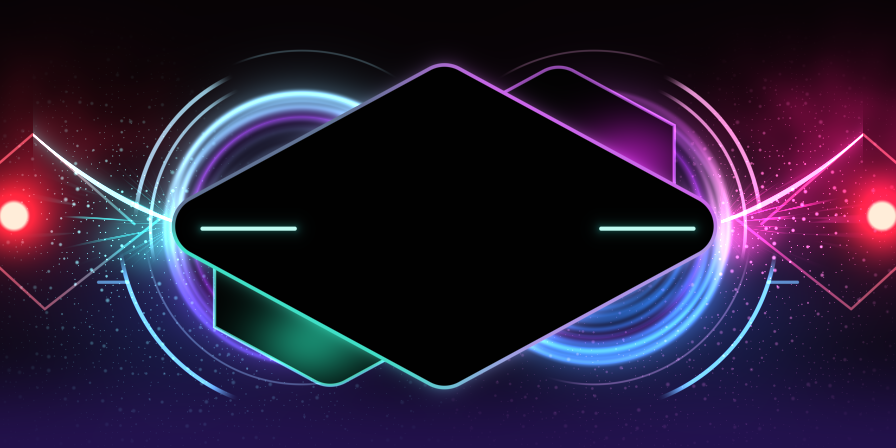
Write a WebGL 2 fragment shader that draws this background.

```glsl
#version 300 es
precision highp float;
// Neon title panel: a black rounded rhombus over two cards, glowing rings,
// angular wings and red lamps. The sides share mirrored geometry, not colour;
// shapes are distance fields, streaks and haze are gradient noise.
uniform vec2 u_resolution;
out vec4 fragColor;

float hash(vec2 p) {
  p = fract(p * vec2(0.1031, 0.1137));
  p += dot(p, p.yx + 33.33);
  return fract((p.x + p.y) * p.x * 17.0);
}

float corner(vec2 cell, vec2 f) {
  float a = 6.2832 * hash(cell + 57.0);
  return dot(vec2(cos(a), sin(a)), f);
}

float noise(vec2 p) {
  vec2 i = floor(p), f = p - i, u = f * f * (3.0 - 2.0 * f), e = vec2(1, 0);
  return mix(mix(corner(i, f), corner(i + e, f - e), u.x),
             mix(corner(i + e.yx, f - e.yx), corner(i + 1.0, f - 1.0), u.x), u.y);
}

float roundedRhombus(vec2 p) {
  vec2 b = vec2(0.535, 0.29), k = vec2(b.x, -b.y);
  p = abs(p);
  float h = clamp(dot(b - 2.0 * p, k) / dot(b, b), -1.0, 1.0);
  float d = length(p - 0.5 * b * vec2(1.0 - h, 1.0 + h));
  return d * sign(p.x * b.y + p.y * b.x - b.x * b.y) - 0.07;
}

float segment(vec2 p, vec2 a, vec2 b) {
  vec2 v = b - a;
  return length(p - a - v * clamp(dot(p - a, v) / dot(v, v), 0.0, 1.0));
}

float stroke(float d, float width) {
  float px = 1.0 / u_resolution.y;
  return 1.0 - smoothstep(width - 0.5 * px, width + px, abs(d));
}

float spot(vec2 p, float x, float y, float w, float h) {
  p = (p - vec2(x, y)) / vec2(w, h);
  return exp(-dot(p, p));
}

// Part of a circle, fading out towards both ends
float arc(vec2 q, float radius, float width, float heading, float span) {
  float a = acos(clamp(dot(normalize(q), vec2(cos(heading), sin(heading))), -1.0, 1.0));
  return stroke(length(q) - radius, width) * (1.0 - smoothstep(span * 0.6, span, a));
}

// Scattered dots, one per cell
float sparks(vec2 p) {
  vec2 cell = floor(p);
  vec2 at = 0.25 + 0.5 * vec2(hash(cell + 3.0), hash(cell + 91.0));
  float seed = hash(cell + 17.0);
  return step(0.55, seed) * (1.0 - smoothstep(0.03, 0.06 + 0.16 * seed * seed, length(p - cell - at)));
}

void main() {
  float px = 1.0 / u_resolution.y;
  vec2 p = (gl_FragCoord.xy - 0.5 * u_resolution) * px, m = vec2(abs(p.x), p.y);
  float right = step(0.0, p.x);
  float haze = 0.8 + 0.7 * noise(p * 5.0) + 0.35 * noise(p * 13.0);
  vec3 accent = mix(vec3(0.15, 0.85, 0.78), vec3(1, 0.22, 0.72), right);
  vec3 pale = mix(vec3(0.62, 0.88, 0.95), vec3(0.98, 0.68, 0.92), right);

  // Backdrop: black top, indigo floor, coloured haze at the sides
  vec3 color = mix(vec3(0.025, 0.01, 0.02), vec3(0.04, 0.03, 0.09), smoothstep(0.3, -0.15, p.y));
  color += vec3(0.09, 0.035, 0.2) * smoothstep(-0.25, -0.5, p.y);
  color += mix(vec3(0.24, 0.03, 0.07), vec3(0.48, 0.03, 0.25), right) * haze * spot(m, 0.88, 0.15, 0.28, 0.18);
  color += accent * 0.55 * haze * spot(m, 0.68, -0.03, 0.1, 0.07);
  color += vec3(0.05, 0.08, 0.2) * spot(m, 0.6, -0.2, 0.25, 0.18);

  // Rings: noisy bands stretched along the circle
  vec2 q = m - vec2(0.326, -0.008);
  float r = length(q), lift = q.y / max(r, 0.01);
  float streak = 0.5 + 0.9 * noise(vec2(r * 75.0, lift * 1.6 + right * 9.0));
  float low = smoothstep(0.2, -0.6, lift), high = smoothstep(0.1, 0.8, lift);
  vec3 ring = mix(pale, mix(vec3(0.42, 0.3, 0.85), vec3(0.3, 0.62, 0.98), right), low);
  ring = mix(ring, mix(vec3(0.5, 0.78, 0.92), vec3(0.48, 0.2, 0.55), right), high);
  float disc = 1.0 - smoothstep(0.28, 0.3, r);
  color = mix(color, vec3(0.05, 0.03, 0.09) + 0.12 * streak * ring, disc);
  color += ring * smoothstep(0.25, 0.285, r) * smoothstep(0.315, 0.298, r) * (0.2 + 0.9 * streak);
  color += vec3(0.1, 0.45, 0.85) * disc * low * right * streak * smoothstep(0.08, 0.24, r);
  color += vec3(0.42, 0.1, 0.6) * exp(-abs(r - 0.247) * 90.0) * (0.4 + 0.6 * streak);
  color += ring * 0.35 * exp(-abs(r - 0.305) * 28.0);
  color += pale * (0.8 * arc(q, 0.372, 0.004, 0.6, 0.55) + 0.7 * arc(q, 0.338, 0.003, 0.45, 0.7)
    + 0.25 * arc(q, 0.395, 0.0015, 1.65, 0.5) + 0.3 * arc(q, 0.35, 0.0015, -1.0, 0.9));
  color += vec3(0.4, 0.78, 0.95) * (arc(q, 0.408, 0.004, -0.67, 0.55)
    + 0.6 * stroke(segment(m, vec2(0.78, -0.13), vec2(0.715, -0.13)), 0.003));

  // Wings: crossing struts, a bright swoosh and fine rays
  vec2 top = vec2(0.927, 0.2), foot = vec2(0.9, -0.19);
  float struts = min(segment(m, foot, vec2(0.635, 0.018)), segment(m, foot, vec2(1.02, -0.08)));
  struts = min(struts, min(segment(m, top, vec2(0.7, 0)), segment(m, top, vec2(1.02, 0.12))));
  color += mix(accent, vec3(1, 0.45, 0.5), smoothstep(0.65, 0.95, m.x)) * 0.55 * stroke(struts, 0.0022);
  float t = (m.x - 0.61) / 0.317;
  float swoosh = m.y - 0.005 - 0.195 * t * (0.55 + 0.45 * t);
  color += step(abs(t - 0.5), 0.5) * (accent * 0.35 * exp(-abs(swoosh) * 45.0)
    + pale * stroke(swoosh, 0.002 + 0.014 * t * (1.0 - t) * (1.5 - t)));
  vec2 ray = m - vec2(0.6, 0);
  float fan = noise(vec2(atan(ray.y, ray.x) * 22.0, length(ray) * 5.0 + right * 8.0));
  color += accent * 0.8 * smoothstep(0.12, 0.4, fan) * spot(m, 0.75, 0.015, 0.1, 0.055);

  // Sparks and lamps
  float dust = spot(m, 0.75, 0.0, 0.18, 0.2) + 0.25 * spot(m, 0.45, -0.3, 0.4, 0.15);
  color += mix(accent, vec3(1), 0.35) * dust * (sparks(p * 32.0) + 0.8 * sparks(p * 70.0));
  float lamp = length(m - vec2(0.969, 0.018));
  color += vec3(1, 0.13, 0.16) * (0.9 * exp(-lamp * lamp * 170.0) + 0.3 * exp(-lamp * 9.0));
  color = mix(color, vec3(1, 0.93, 0.85), smoothstep(0.038, 0.027, lamp));

  // Rear cards: one shape, half turned about the centre
  vec2 c = p + vec2(0.008, 0.005);
  float upper = step(0.0, c.y);
  vec2 s = c * (2.0 * upper - 1.0);
  float card = max(roundedRhombus(s - vec2(0.255, -0.005)), s.x - 0.513);
  vec3 cardGlow = mix(vec3(0.08, 0.5, 0.4) * spot(s, 0.3, 0.26, 0.13, 0.09),
    vec3(0.48, 0.06, 0.5) * spot(s, 0.42, 0.15, 0.13, 0.09), upper);
  color = mix(color, cardGlow + 0.008, smoothstep(px, -px, card));
  color += mix(vec3(0.26, 0.66, 0.6), vec3(0.53, 0.27, 0.64), upper) * stroke(card, 0.003);

  // Front panel with a rim whose hue follows position
  float panel = roundedRhombus(c);
  vec3 rimTop = mix(vec3(0.38, 0.45, 0.58), vec3(0.8, 0.4, 0.92), smoothstep(-0.25, 0.15, p.x));
  vec3 rimLow = mix(vec3(0.25, 0.88, 0.78), vec3(0.68, 0.58, 0.9), smoothstep(-0.2, 0.25, p.x));
  vec3 rim = mix(rimLow, rimTop, smoothstep(-0.05, 0.05, c.y));
  color += rim * 0.35 * exp(-max(panel, 0.0) * 70.0);
  color = mix(color, vec3(0.004), smoothstep(px, -px, panel));
  color = mix(color, rim, stroke(panel, 0.0035));

  // Light bars
  float bar = segment(m, vec2(0.342, -0.0104), vec2(0.548, -0.0104));
  color += vec3(0.08, 0.33, 0.31) * exp(-bar * 110.0);
  color = mix(color, vec3(0.75, 0.98, 0.95), stroke(bar, 0.004));
  fragColor = vec4(clamp(color, 0.0, 1.0), 1);
}
```
